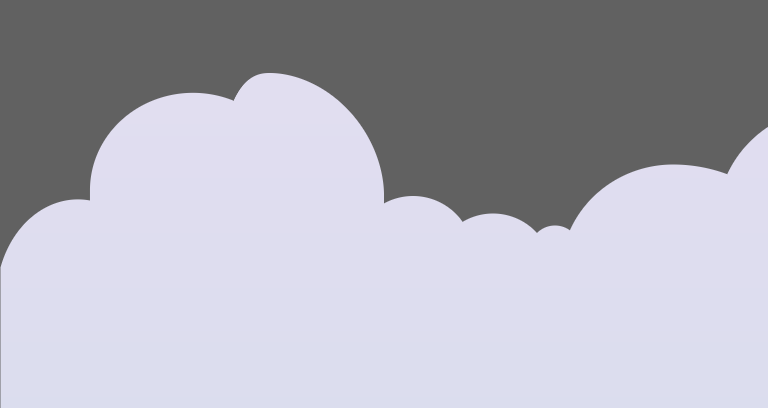
A WebGL 2 fragment shader for this background:

```glsl
#version 300 es
precision highp float;
// Draws a pale lilac bank of rounded clouds against a flat grey sky.

uniform vec2 u_resolution;
out vec4 fragColor;

const vec3 SKY_GREY = vec3(0.38);
const vec3 CLOUD_LOW = vec3(0.860, 0.867, 0.933);
const vec3 CLOUD_HIGH = vec3(0.884, 0.869, 0.943);
const float ROUND = 2.0;

// Radial distance to a superelliptic dome standing on a column that reaches the ground.
float dome(vec2 p, vec2 centre, vec2 radii, float power) {
    vec2 d = vec2(abs(p.x - centre.x), max(p.y - centre.y, 0.0));
    vec2 q = pow(d / radii, vec2(power));
    float reach = max(pow(q.x + q.y, 1.0 / power), 1e-3);
    return length(d) * (1.0 - 1.0 / reach);
}

// Dome whose two sides have their own radius (x) and power (y).
float lopsidedDome(vec2 p, vec2 centre, float height, vec2 left, vec2 right) {
    vec2 side = p.x < centre.x ? left : right;
    return dome(p, centre, vec2(side.x, height), side.y);
}

// Round puff with a single radius.
float puff(vec2 p, vec2 centre, float radius) {
    return dome(p, centre, vec2(radius), ROUND);
}

// Union of all the lobes, from left to right.
float cloudBank(vec2 p) {
    float d = dome(p, vec2(0.191, 0.265), vec2(0.2005, 0.2463), ROUND);
    d = min(d, dome(p, vec2(0.473, 0.534), vec2(0.2525, 0.2385), ROUND));
    d = min(d, lopsidedDome(p, vec2(0.6618, 0.5221), 0.299, vec2(0.123, 2.4), vec2(0.2794, 1.88)));
    d = min(d, puff(p, vec2(1.0123, 0.3713), 0.1483));
    d = min(d, puff(p, vec2(1.2083, 0.3311), 0.1456));
    d = min(d, puff(p, vec2(1.3603, 0.3850), 0.0623));
    d = min(d, lopsidedDome(p, vec2(1.6495, 0.3272), 0.2696, vec2(0.276, ROUND), vec2(0.3235, ROUND)));
    d = min(d, puff(p, vec2(2.0368, 0.4547), 0.2806));
    // Hairline of sky along the left border
    return max(d, 0.0012 - p.x);
}

void main() {
    // Canvas height is one unit
    vec2 p = gl_FragCoord.xy / u_resolution.y;
    float coverage = clamp(0.5 - cloudBank(p) * u_resolution.y, 0.0, 1.0);
    vec3 cloud = mix(CLOUD_LOW, CLOUD_HIGH, clamp(p.y / 0.82, 0.0, 1.0));
    fragColor = vec4(mix(SKY_GREY, cloud, coverage), 1.0);
}
```
